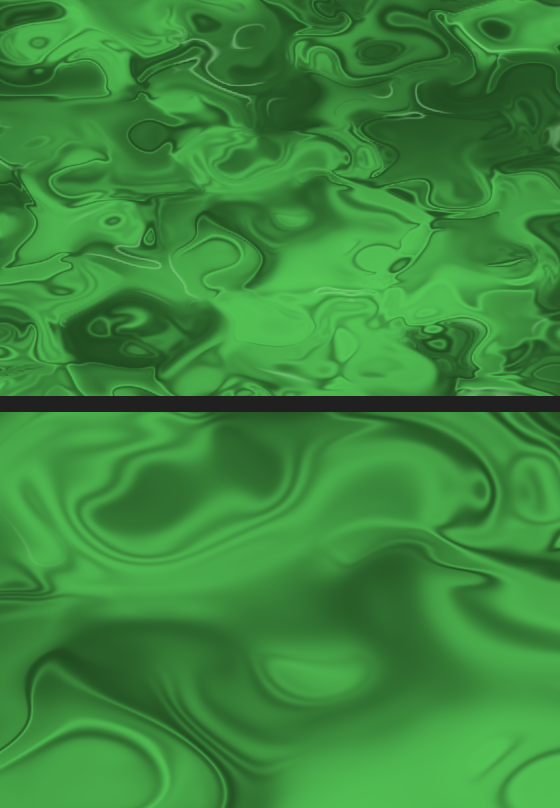
Top, the full canvas; bottom, a detail of the centre.
Write a Shadertoy shader that draws this texture.

```glsl
// Glossy green liquid marble: layered sine fields fold the plane twice,
// then soft shades, dark creases, fine stripes and pale glints are read
// from the folded plane. Lengths are in canvas heights.

const vec3 DEEP_GREEN  = vec3(0.122, 0.285, 0.122);
const vec3 LIGHT_GREEN = vec3(0.330, 0.782, 0.338);
const vec3 PALE_GLINT  = vec3(0.530, 0.830, 0.540);

const vec2  STRETCH     = vec2(0.63, 1.0); // below 1 widens the swirls
const float SWIRL_FREQ  = 30.0;
const float SWIRL_REACH = 0.043;
const float CURL_FREQ   = 52.0;
const float CURL_REACH  = 0.016;
const float SHADE_FREQ  = 19.0;
const float CREASE_FREQ = 26.0;
const float STRIPE_RATE = 6.5;
const float CONTRAST    = 0.84;
const vec2  GLOW_CENTRE = vec2(0.62, 0.37);
const float GLOW_RADIUS = 0.36;
const vec2  DUSK_CENTRE = vec2(1.06, 0.80);
const float DUSK_RADIUS = 0.20;

// Irregular field of six sines with mean 0 and variance 1
float waves(vec2 p, float seed) {
    float sum = 0.0;
    for (int i = 0; i < 6; i++) {
        float k = float(i);
        float angle = 2.4 * k + seed;
        vec2 direction = vec2(cos(angle), sin(angle));
        float phase = 1.7 * k * k + 5.1 * seed;
        sum += sin((0.6 + 0.2 * k) * dot(p, direction) + phase);
    }
    return sum / sqrt(3.0);
}

// Shift each point by two independent wave fields
vec2 fold(vec2 p, float freq, float reach, float seed) {
    return p + reach * vec2(waves(p * freq, seed), waves(p * freq, seed + 1.3));
}

float bell(float x, float width) {
    x /= width;
    return exp(-x * x);
}

void mainImage(out vec4 fragColor, in vec2 fragCoord) {
    vec2 uv = fragCoord / iResolution.y;
    vec2 p = uv * STRETCH + 3.0;

    // Large swirls, then smaller curls within them
    vec2 swirled = fold(p, SWIRL_FREQ, SWIRL_REACH, 1.0);
    vec2 folded = fold(swirled, CURL_FREQ, CURL_REACH, 4.2);

    // Broad light and flowing shade
    float tone = 0.38 * waves(p * 6.0, 2.7);
    tone += 0.54 * waves(folded * SHADE_FREQ, 6.1);
    tone += 0.72 * bell(distance(uv, GLOW_CENTRE), GLOW_RADIUS);
    tone -= 0.60 * bell(distance(uv, DUSK_CENTRE), DUSK_RADIUS);
    tone -= 0.22;

    // Dark creases with a bright flank, absent from calm pools
    float crease = waves(folded * CREASE_FREQ, 8.4);
    float slope = fwidth(crease);
    float lively = smoothstep(-1.1, 0.5, waves(swirled * 16.0, 3.3));
    tone -= 1.10 * lively * bell(crease, max(0.27, slope));
    tone += 0.72 * lively * bell(crease - 0.45, max(0.15, slope));

    // Fine stripes running beside the creases
    float striped = smoothstep(-0.3, 1.1, waves(p * 22.0, 5.6));
    striped *= 1.0 - smoothstep(0.8, 2.5, slope * STRIPE_RATE);
    tone += 0.42 * striped * sin(crease * STRIPE_RATE);

    float shade = 0.5 + 0.5 * tanh(CONTRAST * tone);
    vec3 color = mix(DEEP_GREEN, LIGHT_GREEN, shade);

    // Sparse thin reflections
    float glint = waves(folded * 22.0, 9.7);
    float glinting = smoothstep(0.7, 1.7, waves(p * 20.0, 7.5));
    color = mix(color, PALE_GLINT, 0.55 * glinting * bell(glint, max(0.09, fwidth(glint))));

    fragColor = vec4(color, 1.0);
}
```
